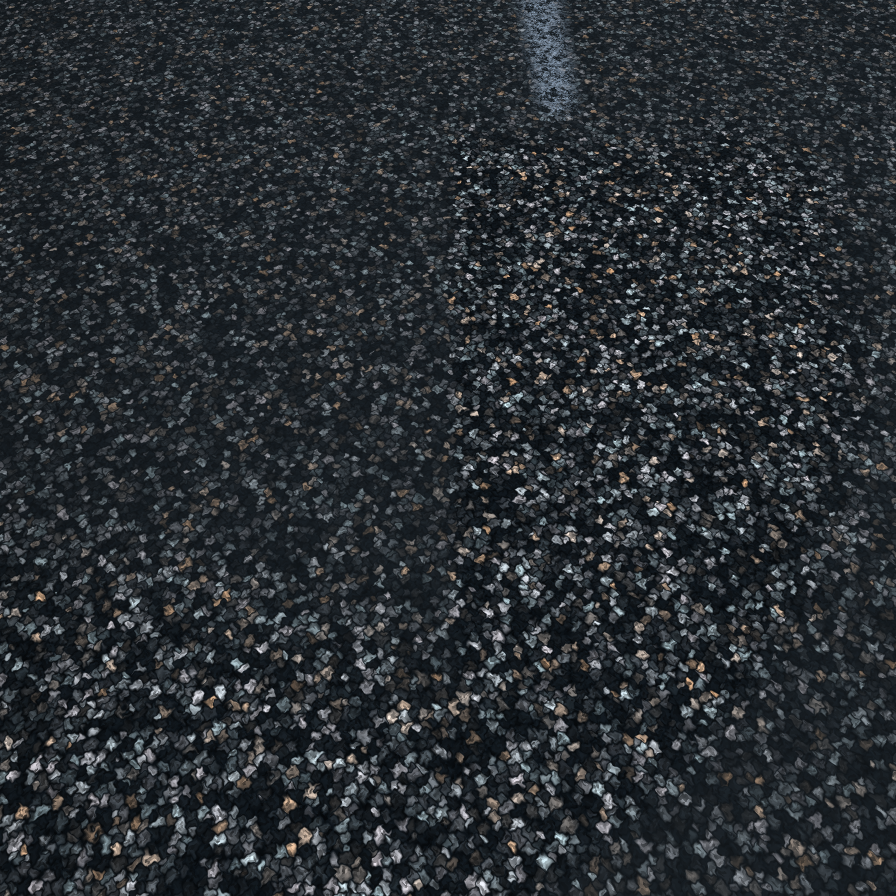
Reproduce this texture procedurally as a Shadertoy shader.

```glsl
// Wet asphalt in perspective: dark binder, coloured chippings, damp patches and a worn road line.
#define HORIZON 1.75
#define DEPTH 1.5
#define STONE_SIZE 0.0071
#define STONE_GAIN 0.60
#define TONE_POWER 2.0
#define HAZE_AMOUNT 0.42
#define TAN_SHARE 0.24
#define BINDER vec3(0.034, 0.052, 0.068)
#define HAZE vec3(0.132, 0.156, 0.176)
#define PAINT vec3(0.50, 0.57, 0.65)

vec3 hash3(vec2 p) {
    vec3 q = fract(p.xyx * vec3(0.1031, 0.1030, 0.0973));
    q += dot(q, q.yxz + 33.33);
    return fract((q.xxy + q.yzz) * q.zyx);
}

// Soft large-scale variation from layered sines, about -1 to 1
float clouds(vec2 p) {
    float sum = 0.0, amp = 0.5;
    for (int i = 0; i < 4; i++) {
        sum += amp * sin(p.x + 1.7 * sin(p.y)) * cos(p.y - 0.6 * p.x);
        p = mat2(1.5, 1.1, -1.1, 1.5) * p + 2.3;
        amp *= 0.6;
    }
    return sum;
}

// Cellular stones of varied size: xy = cell id, z = distance to the seam, w = to the centre
vec4 stoneCell(vec2 ground) {
    vec2 base = floor(ground), nearestId = base;
    float nearest = 9.0, second = 9.0;
    for (int j = -1; j <= 1; j++)
    for (int i = -1; i <= 1; i++) {
        vec2 id = base + vec2(i, j);
        vec3 h = hash3(id);
        vec2 offset = id + 0.05 + 0.9 * h.xy - ground;
        float dist = length(offset) / (0.6 + 0.7 * h.z);
        if (dist < nearest) {
            second = nearest;
            nearest = dist;
            nearestId = id;
        } else second = min(second, dist);
    }
    return vec4(nearestId, second - nearest, nearest);
}

vec3 stoneTint(float pick, float warmth) {
    vec3 cool = mix(vec3(0.90, 1.00, 1.01), vec3(1.06, 0.99, 1.00), warmth);
    vec3 ochre = mix(vec3(1.08, 0.97, 0.88), vec3(1.22, 0.90, 0.62), warmth * warmth);
    return pick < TAN_SHARE ? ochre : cool;
}

// 1 where the surface is crisp and contrasty, 0 where it is veiled
float crispness(vec2 p) {
    float wobble = 0.025 * clouds(p * 14.0);
    float rightEdge = 0.95 - (p.y - 0.58) * (p.y - 0.58) + wobble;
    float inner = smoothstep(0.49, 0.52, p.x + 0.2 * wobble)
                * smoothstep(0.88, 0.81, p.y + wobble);
    float lower = smoothstep(0.10, -0.10, p.y - 0.38 + 0.24 * p.x + wobble);
    return max(inner, lower) * smoothstep(0.05, -0.05, p.x - rightEdge);
}

// Tapered, frayed strip of paint near the top
float paintMask(vec2 p, float wear) {
    float along = (p.y - 0.875) / 0.125;
    float across = abs(p.x - mix(0.624, 0.602, along));
    float strip = smoothstep(0.036, 0.012, across + 0.016 * (wear - 0.5));
    float end = smoothstep(-0.08, 0.2, along + 0.3 * (wear - 0.5));
    return strip * end * smoothstep(0.15, 0.65, wear);
}

vec3 road(vec2 p) {
    float depth = HORIZON - p.y;
    vec2 ground = vec2(p.x - 0.5, DEPTH) / (depth * STONE_SIZE);

    // Bent coordinates break the straight cell walls into rough chips
    vec2 bent = ground + 0.13 * sin(ground.yx * 4.3 + 1.5 * sin(ground * 2.1));
    bent += 0.05 * sin(ground.yx * 11.0 + ground * 3.0);
    vec4 cell = stoneCell(bent);
    vec3 trait = hash3(cell.xy + 57.0);
    float grit = hash3(floor(bent * 4.0) + 11.0).x;

    // Rounded stone body with tilted facets, coarse grit and soft seams
    float body = smoothstep(-0.06, 0.32, cell.z) * smoothstep(1.05, 0.35, cell.w);
    float angle = 6.2832 * trait.z;
    float facet = sin(dot(ground, vec2(cos(angle), sin(angle))) * 5.0 + 20.0 * trait.y);
    float clump = 0.05 * clouds(ground * 0.5);
    float tone = pow(clamp(trait.x + clump, 0.0, 1.0), TONE_POWER);
    float shade = body * (0.55 + 0.16 * facet + 0.85 * grit);
    vec3 col = BINDER * (0.55 + 0.9 * grit);
    col += STONE_GAIN * tone * shade * stoneTint(trait.y, trait.z);
    col += 0.03 * body * vec3(0.85, 1.0, 1.12);

    // Damp veil, a little bluer in the distance
    float veil = HAZE_AMOUNT * (1.0 - crispness(p));
    vec3 veilColor = HAZE * (0.95 + 0.06 * clouds(p * 7.0) + 0.12 * p.y * p.x);
    col = mix(col, veilColor, veil);
    col *= mix(0.9, 1.0, smoothstep(-0.05, 0.3, p.x));

    // Worn line, broken by the stones beneath
    float paint = paintMask(p, 0.6 * trait.x + 0.4 * grit);
    return mix(col, PAINT * (0.55 + 0.7 * grit), 0.8 * paint);
}

void mainImage(out vec4 fragColor, in vec2 fragCoord) {
    vec3 sum = vec3(0.0);
    for (int j = 0; j < 2; j++)
    for (int i = 0; i < 2; i++) {
        vec2 jitter = 0.5 * vec2(i, j) - 0.25;
        sum += road((fragCoord + jitter) / iResolution.y);
    }
    fragColor = vec4(sum / 4.0, 1.0);
}
```
